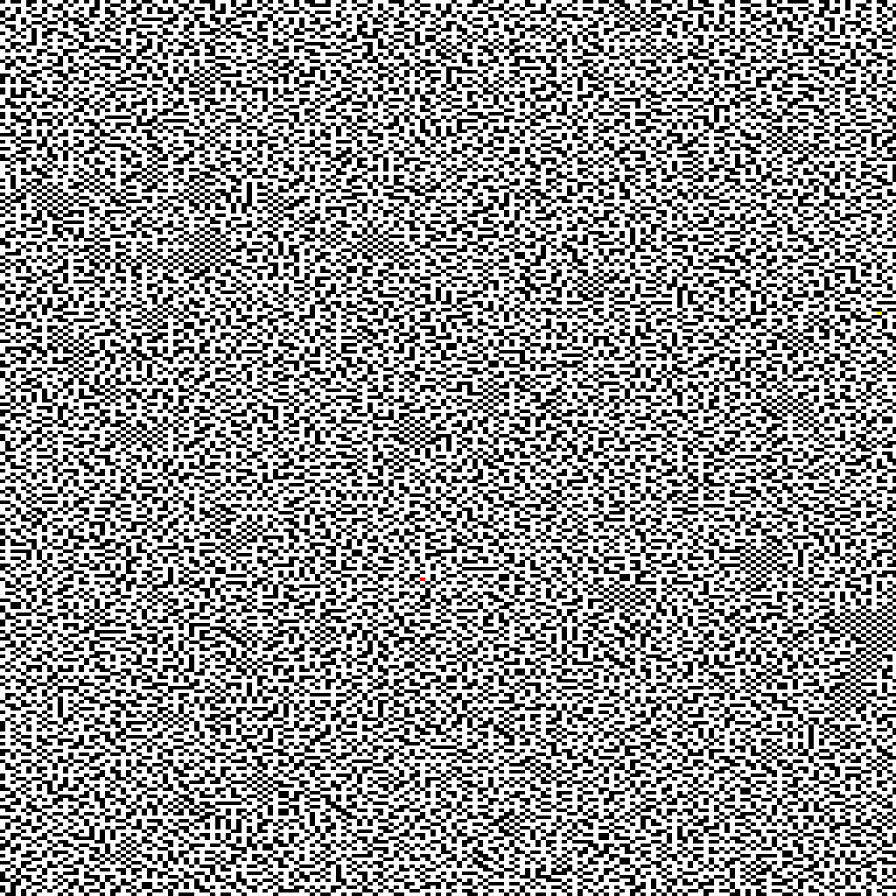
Give the GLSL for this pattern, as a WebGL 2 fragment shader.

```glsl
#version 300 es
precision highp float;
precision highp int;

uniform vec2 u_resolution;
out vec4 fragColor;

const vec2 GRID = vec2(512.0 / 3.0, 256.0);  // cells across and up the canvas
const int RADIUS = 15;                       // rows simulated on each side of a cell
const int SPAN = 2 * RADIUS + 1;
const int CENTER_BIT = 16;
const int GROW_STEPS = 12;
const int FILL_STEPS = 2;
const int SEED_PLANES = 4;                   // seed density is 2^-SEED_PLANES
const int MARGIN = 64;                       // keeps cell coordinates positive
const vec2 START_POS = vec2(0.473, 0.353);
const vec2 GOAL_POS = vec2(0.984, 0.652);
const vec3 PATH_COLOR = vec3(1.0);
const vec3 WALL_COLOR = vec3(0.0);
const vec3 START_COLOR = vec3(1.0, 0.0, 0.0);
const vec3 GOAL_COLOR = vec3(1.0, 1.0, 0.0);

// Each row packs 32 neighbouring cells, one bit per cell; set bits are open.
uint openRows[SPAN];

uint hash(uint key) {
    key ^= key >> 16;
    key *= 0x7feb352du;
    key ^= key >> 15;
    key *= 0x846ca68bu;
    return key ^ (key >> 16);
}

// 32 random bits for the cells starting at the given column and row.
uint randomBits(uint column, uint row, uint plane) {
    uint key = (column >> 5) | (row << 4) | (plane << 16);
    uint shift = column & 31u;
    uint low = hash(key);
    return shift == 0u ? low : (low >> shift) | (hash(key + 1u) << (32u - shift));
}

// Grow branching paths around a cell: a cell opens only beside one open cell,
// so paths never close into loops or wide rooms.
void growMaze(ivec2 cell) {
    uint column = uint(cell.x + MARGIN - CENTER_BIT);
    uint firstRow = uint(cell.y + MARGIN - RADIUS);

    // Scattered seeds, on one checkerboard colour so that none touch
    for (int y = 0; y < SPAN; y++) {
        uint row = firstRow + uint(y);
        uint seeds = 0x55555555u << ((column + row) & 1u);
        for (int plane = 1; plane <= SEED_PLANES; plane++)
            seeds &= randomBits(column, row, uint(plane));
        openRows[y] = seeds;
    }

    // Alternate checkerboard colours, so that rows can be updated in place
    for (int i = 0; i < GROW_STEPS + FILL_STEPS; i++) {
        bool filling = i >= GROW_STEPS;
        for (int y = i + 1; y < SPAN - 1 - i; y++) {
            uint row = firstRow + uint(y);
            uint tries = 0x55555555u << ((column + row + uint(i) + 1u) & 1u);
            if (!filling) tries &= randomBits(column, row, uint(SEED_PLANES + 1 + i));

            uint below = openRows[y - 1];
            uint above = openRows[y + 1];
            uint left = openRows[y] << 1;
            uint right = openRows[y] >> 1;
            uint vertical = below | above;
            uint horizontal = left | right;
            uint crowded = (below & above) | (left & right) | (vertical & horizontal);
            uint allowed = filling ? ~crowded : (vertical | horizontal) & ~crowded;
            openRows[y] |= tries & allowed;
        }
    }
}

vec3 cellColor(ivec2 cell, ivec2 offset) {
    ivec2 target = cell + offset;
    if (target == ivec2(floor(START_POS * GRID))) return START_COLOR;
    if (target == ivec2(floor(GOAL_POS * GRID))) return GOAL_COLOR;
    uint bit = (openRows[RADIUS + offset.y] >> uint(CENTER_BIT + offset.x)) & 1u;
    return bit == 1u ? PATH_COLOR : WALL_COLOR;
}

void main() {
    vec2 position = gl_FragCoord.xy / u_resolution * GRID;
    vec2 pixel = GRID / u_resolution;
    ivec2 cell = ivec2(floor(position));
    growMaze(cell);

    // Blend with the nearest neighbours by the pixel's overlap across the edges
    vec2 local = fract(position);
    ivec2 side = ivec2(local.x < 0.5 ? -1 : 1, local.y < 0.5 ? -1 : 1);
    vec2 overlap = clamp(0.5 - min(local, 1.0 - local) / pixel, 0.0, 0.5);
    vec3 near = mix(cellColor(cell, ivec2(0)), cellColor(cell, ivec2(side.x, 0)), overlap.x);
    vec3 far = mix(cellColor(cell, ivec2(0, side.y)), cellColor(cell, side), overlap.x);
    fragColor = vec4(mix(near, far, overlap.y), 1.0);
}
```
